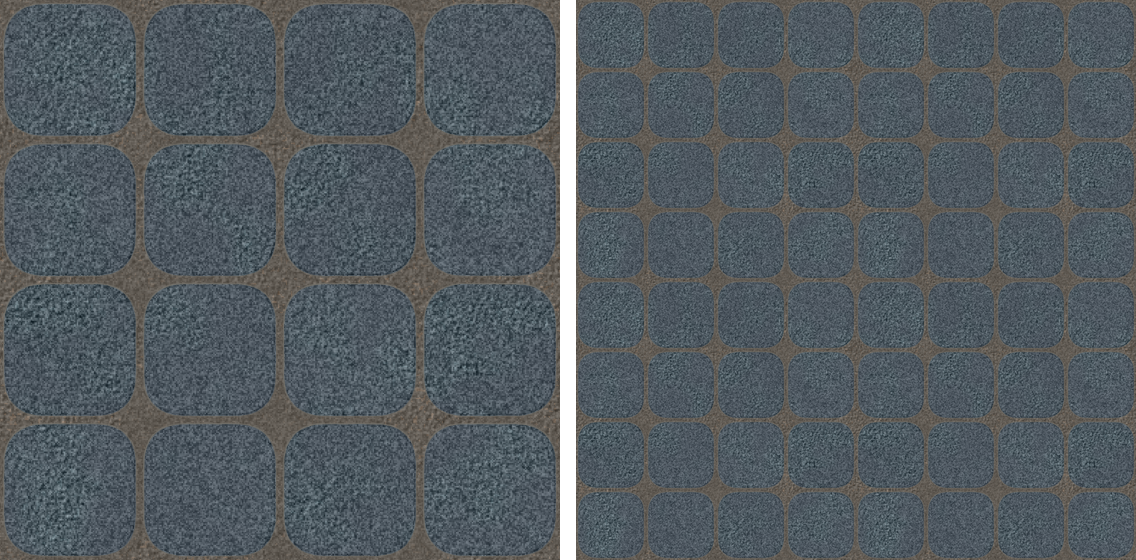
Left: one tile. Right: repeated 2 by 2.
Give the GLSL for this pattern, as a WebGL 2 fragment shader.

```glsl
#version 300 es
precision highp float;

#define TILES 4.0
#define HALF_SIZE 0.471
#define CORNER 0.31
#define ROUNDNESS 2.5
#define RIM_WIDTH 0.006
#define GRAIN 0.35
#define FLAKES 0.15
#define TONE_SHIFT 0.015
#define STONE vec3(0.300, 0.346, 0.376)
#define GROUT vec3(0.376, 0.354, 0.326)
#define RIM vec3(0.455, 0.450, 0.425)

uniform vec2 u_resolution;
out vec4 fragColor;

// Integer hash, 0 to 1
float hash(ivec2 cell, int seed) {
    uint h = uint(cell.x) * 1597334677u ^ uint(cell.y) * 3812015801u ^ uint(seed) * 2654435769u;
    h = (h ^ (h >> 16)) * 2246822519u;
    h = (h ^ (h >> 13)) * 3266489917u;
    h ^= h >> 16;
    return float(h >> 8) / 16777216.0;
}

// Value noise that wraps after a whole number of lattice cells
float wrapNoise(vec2 uv, float period, int seed) {
    vec2 p = uv * period;
    vec2 f = fract(p);
    f = f * f * (3.0 - 2.0 * f);
    ivec2 a = ivec2(mod(floor(p), period));
    ivec2 b = ivec2(mod(floor(p) + 1.0, period));
    float low = mix(hash(a, seed), hash(ivec2(b.x, a.y), seed), f.x);
    float high = mix(hash(ivec2(a.x, b.y), seed), hash(b, seed), f.x);
    return mix(low, high, f.y);
}

// Light from the upper left over a noise height field
float relief(vec2 uv, float period, int seed) {
    vec2 toLight = vec2(-0.35, 0.35) / period;
    return wrapNoise(uv - toLight, period, seed) - wrapNoise(uv + toLight, period, seed);
}

// Distance to a square with soft, superelliptic corners
float tileDistance(vec2 p) {
    vec2 q = abs(p) - (HALF_SIZE - CORNER);
    vec2 outer = max(q, 0.0);
    float corner = pow(pow(outer.x, ROUNDNESS) + pow(outer.y, ROUNDNESS), 1.0 / ROUNDNESS);
    return corner + min(max(q.x, q.y), 0.0) - CORNER;
}

vec3 stoneColor(vec2 uv, ivec2 tile) {
    float grain = 0.65 * wrapNoise(uv, 390.0, 1) + 0.35 * wrapNoise(uv, 230.0, 2) - 0.5;
    float cloud = 0.6 * wrapNoise(uv, 9.0, 3) + 0.4 * wrapNoise(uv, 23.0, 4);
    float worn = smoothstep(0.3, 0.85, cloud);
    float flakes = relief(uv, 185.0, 5) * worn;
    // Sparse pale chips in the worn patches
    float chips = smoothstep(0.76, 0.92, wrapNoise(uv, 165.0, 7)) * worn;
    float tone = (hash(tile, 6) - 0.5) * TONE_SHIFT + (cloud - 0.5) * 0.02;
    vec3 tint = mix(vec3(0.004, -0.004, 0.002), vec3(-0.005, 0.004, 0.002), worn);
    vec3 color = STONE + tint + tone + grain * GRAIN * mix(0.9, 1.1, worn);
    return color + flakes * FLAKES + chips * vec3(0.05, 0.065, 0.065);
}

vec3 groutColor(vec2 uv) {
    float sand = 0.65 * wrapNoise(uv, 380.0, 11) + 0.35 * wrapNoise(uv, 200.0, 12) - 0.5;
    float stain = wrapNoise(uv, 16.0, 13) - 0.5;
    float coarse = smoothstep(0.35, 0.8, wrapNoise(uv, 11.0, 14));
    float speck = smoothstep(0.72, 0.92, wrapNoise(uv, 215.0, 15));
    vec3 color = GROUT + sand * 0.18 + stain * 0.02;
    color += relief(uv, 200.0, 16) * mix(0.04, 0.12, coarse);
    return color + speck * mix(0.3, 1.0, coarse) * vec3(0.10, 0.065, 0.04);
}

void main() {
    vec2 uv = gl_FragCoord.xy / u_resolution;
    ivec2 tile = ivec2(floor(uv * TILES));
    vec2 p = fract(uv * TILES) - 0.5;
    float pixel = TILES / min(u_resolution.x, u_resolution.y);

    // Slightly ragged tile outline
    float d = tileDistance(p) + (wrapNoise(uv, 110.0, 21) - 0.5) * 0.003;
    float inside = 1.0 - smoothstep(-0.7 * pixel, 0.7 * pixel, d);
    vec3 color = mix(groutColor(uv), stoneColor(uv, tile), inside);

    // Thin bevel: pale line on the outline, dark groove just inside it
    vec2 cubed = p * p * p;
    float facing = dot(cubed / (length(cubed) + 0.0001), vec2(-0.7071, 0.7071));
    float wear = 0.6 + 0.4 * wrapNoise(uv, 60.0, 22);
    float edge = 1.0 - smoothstep(0.0, RIM_WIDTH + 0.5 * pixel, abs(d - 0.003));
    float groove = 1.0 - smoothstep(0.0, RIM_WIDTH + 0.5 * pixel, abs(d + 0.011));
    color = mix(color, RIM, edge * wear * (0.65 + 0.25 * facing));
    color -= groove * wear * (0.05 - 0.04 * facing);

    fragColor = vec4(clamp(color, 0.0, 1.0), 1.0);
}
```
